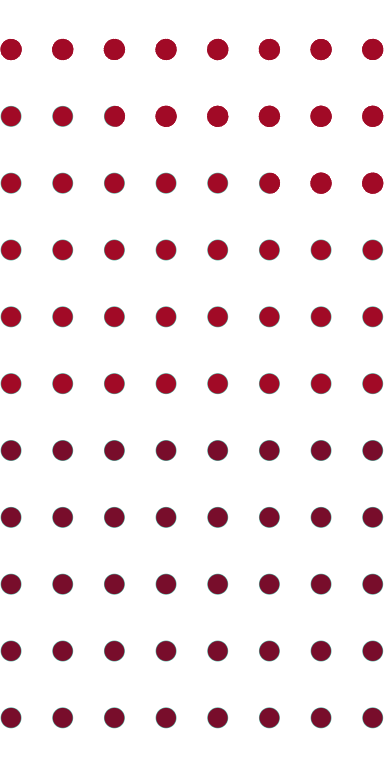
This pattern is drawn by a WebGL 1 fragment shader. Its source:

```glsl
precision highp float;
// Grid of red dots turning maroon in the lower rows, most with a thin teal rim.

uniform vec2 u_resolution;

// Lengths are fractions of the canvas width, measured from the top left
#define PITCH vec2(0.13455, 0.17405)
#define FIRST_DOT vec2(0.0288, 0.1289)
#define FILL_RADIUS 0.0258
#define RIM_WIDTH 0.0014
#define ROUGH_RADIUS 0.0275
#define ROUGHNESS 0.0008
#define RED_ROWS 6.0
#define RED vec3(0.63, 0.04, 0.15)
#define MAROON vec3(0.47, 0.05, 0.17)
#define RIM_COLOR vec3(0.33, 0.70, 0.63)
#define PAPER vec3(1.0)

float hash(vec2 p) {
  return fract(sin(dot(p, vec2(127.1, 311.7))) * 43758.55);
}

float valueNoise(vec2 p) {
  vec2 i = floor(p);
  vec2 f = fract(p);
  f = f * f * (3.0 - 2.0 * f);
  return mix(mix(hash(i), hash(i + vec2(1.0, 0.0)), f.x),
             mix(hash(i + vec2(0.0, 1.0)), hash(i + vec2(1.0, 1.0)), f.x), f.y);
}

// Antialiased coverage of a disc
float disc(float dist, float radius, float pixel) {
  return clamp((radius - dist) / pixel + 0.5, 0.0, 1.0);
}

void main() {
  float pixel = 1.0 / u_resolution.x;
  vec2 p = vec2(gl_FragCoord.x, u_resolution.y - gl_FragCoord.y) * pixel;

  // Nearest dot: x is its column, y its row from the top
  vec2 grid = (p - FIRST_DOT) / PITCH;
  vec2 cell = floor(grid + 0.5);
  vec2 local = (grid - cell) * PITCH;
  float dist = length(local);

  // Rimless, rough-edged dots fill a wedge at the upper right
  float wedgeStart = 3.0 * cell.y - 1.0;
  float rough = smoothstep(-0.1, 0.1, grid.x - wedgeStart);
  float wobble = valueNoise(local * 450.0 + cell * 37.0) - 0.5;
  float fillRadius = mix(FILL_RADIUS, ROUGH_RADIUS + ROUGHNESS * wobble, rough);
  float rimRadius = fillRadius + RIM_WIDTH * (1.0 - rough);

  // Rim first, then the fill over it
  vec3 fillColor = mix(RED, MAROON, step(RED_ROWS, cell.y));
  vec3 rimColor = mix(RIM_COLOR, fillColor, rough);
  vec3 color = mix(PAPER, rimColor, disc(dist, rimRadius, pixel));
  color = mix(color, fillColor, disc(dist, fillRadius, pixel));

  gl_FragColor = vec4(color, 1.0);
}
```
